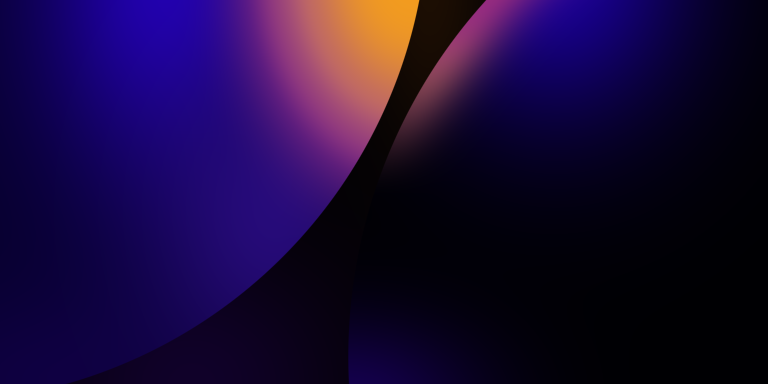
Give the GLSL for this background, as a Shadertoy shader.

```glsl
// Soft elliptical falloff, 1 at the centre
float glow(vec2 p, vec2 centre, vec2 radii) {
    vec2 d = (p - centre) / radii;
    return exp(-dot(d, d));
}

// Distance inside a circle, positive within
float depthInside(vec2 p, vec2 centre, float radius) {
    return radius - length(p - centre);
}

// Large left disc: blue haze warming to orange at the upper right
vec3 leftDisc(vec2 p) {
    vec3 color = vec3(0.025, 0.0, 0.17);
    color = mix(color, vec3(0.13, 0.0, 0.70), glow(p, vec2(0.44, 1.05), vec2(0.34, 0.50)));
    color = mix(color, vec3(0.17, 0.05, 0.52), 0.85 * glow(p, vec2(0.72, 0.45), vec2(0.33, 0.45)));
    color += vec3(0.03, 0.0, 0.08) * glow(p, vec2(0.1, 0.0), vec2(0.4, 0.25));

    float heat = glow(p, vec2(1.08, 1.08), vec2(0.38, 0.50));
    color = mix(color, vec3(0.50, 0.16, 0.52), smoothstep(0.06, 0.40, heat));
    color = mix(color, vec3(0.72, 0.38, 0.43), smoothstep(0.25, 0.60, heat));
    return mix(color, vec3(0.95, 0.61, 0.12), smoothstep(0.45, 1.0, heat));
}

// Dark right disc: blue haze above and a lit upper rim
vec3 rightDisc(vec2 p, float depth) {
    vec3 color = vec3(0.0, 0.0, 0.01);
    color += vec3(0.10, 0.0, 0.60) * glow(p, vec2(1.45, 1.10), vec2(0.36, 0.42));
    color += vec3(0.08, 0.0, 0.30) * glow(p, vec2(0.90, -0.05), vec2(0.35, 0.22));

    vec3 rimColor = mix(vec3(0.62, 0.32, 0.36), vec3(0.58, 0.17, 0.50), smoothstep(0.75, 1.0, p.y));
    float rim = exp(-depth * depth / 0.01) * smoothstep(0.48, 0.90, p.y);
    return mix(color, rimColor, rim);
}

// Shadowed gap between the discs
vec3 gapShade(vec2 p) {
    return vec3(0.012, 0.005, 0.012)
        + vec3(0.10, 0.05, 0.0) * glow(p, vec2(1.12, 1.05), vec2(0.15, 0.40))
        + vec3(0.05, 0.0, 0.15) * glow(p, vec2(0.50, 0.0), vec2(0.40, 0.35));
}

void mainImage(out vec4 fragColor, in vec2 fragCoord) {
    vec2 p = fragCoord / iResolution.y;
    float edge = 0.75 / iResolution.y;

    float leftDepth = depthInside(p, vec2(-0.181, 1.248), 1.297);
    float rightDepth = depthInside(p, vec2(2.288, 0.071), 1.381);

    // Layer both discs over the gap
    vec3 color = gapShade(p);
    color = mix(color, rightDisc(p, rightDepth), smoothstep(-edge, edge, rightDepth));
    color = mix(color, leftDisc(p), smoothstep(-edge, edge, leftDepth));
    fragColor = vec4(color, 1.0);
}
```
